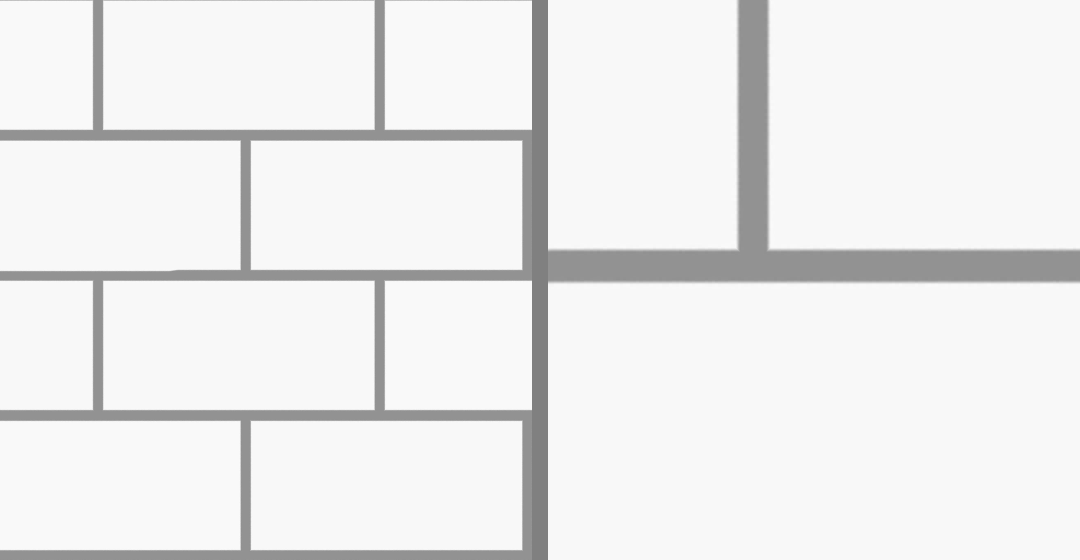
Left: the whole. Right: its middle third, enlarged.
This pattern is drawn by a WebGL 1 fragment shader. Its source:

```glsl
precision highp float;
// White running-bond tiles with flat grey grout and slightly soft edges.

uniform vec2 u_resolution;

// Lengths are fractions of the canvas height.
#define TILE_PITCH vec2(0.503, 0.2502)
#define GROUT_WIDTH vec2(0.0182, 0.0193)
#define BED_START 0.0079
#define JOINT_START 0.1751
#define ROW_SHIFT 0.2637
#define EDGE_SOFTNESS 0.0016
#define TILE_COLOR vec3(0.975)
#define GROUT_COLOR vec3(0.573)
#define TILE_VARIATION 0.004
#define EDGE_GRAIN 0.02
#define GRAIN_CELLS 512.0
#define BED_WEAR 0.002

float hash(vec2 p) {
  return fract(sin(dot(p, vec2(127.1, 311.7))) * 43758.5453);
}

// Signed distance to the nearest of the lines repeated at every pitch.
float lineDistance(float x, float pitch, float width) {
  return abs(fract(x / pitch + 0.5) - 0.5) * pitch - 0.5 * width;
}

void main() {
  vec2 p = gl_FragCoord.xy / u_resolution.y;

  // Bond layout: alternate rows are shifted sideways.
  float y = p.y - BED_START;
  float row = floor(y / TILE_PITCH.y);
  float x = p.x - JOINT_START - ROW_SHIFT * (1.0 - mod(row, 2.0));
  vec2 tile = vec2(floor(x / TILE_PITCH.x), row);

  // Horizontal beds and vertical joints.
  float bed = lineDistance(y, TILE_PITCH.y, GROUT_WIDTH.y);
  float joint = lineDistance(x, TILE_PITCH.x, GROUT_WIDTH.x);

  // One stretch of bed is worn thinner along its upper edge.
  float worn = step(1.5, row) * step(row, 2.5) * step(fract(y / TILE_PITCH.y), 0.5);
  bed += BED_WEAR * worn * (1.0 - smoothstep(0.30, 0.32, p.x));

  float d = min(bed, joint);
  float soft = max(EDGE_SOFTNESS, 0.75 / u_resolution.y);
  float grout = 1.0 - smoothstep(-soft, soft, d);

  // Faint tone change per tile, and grain confined to the grout edges.
  vec3 tileColor = TILE_COLOR + TILE_VARIATION * (hash(tile) - 0.5);
  float grain = hash(floor(p * GRAIN_CELLS)) - 0.5;
  float nearEdge = 1.0 - smoothstep(0.0, 3.0 * soft, abs(d));
  vec3 color = mix(tileColor, GROUT_COLOR, grout) + EDGE_GRAIN * grain * nearEdge;

  gl_FragColor = vec4(clamp(color, 0.0, 1.0), 1.0);
}
```
